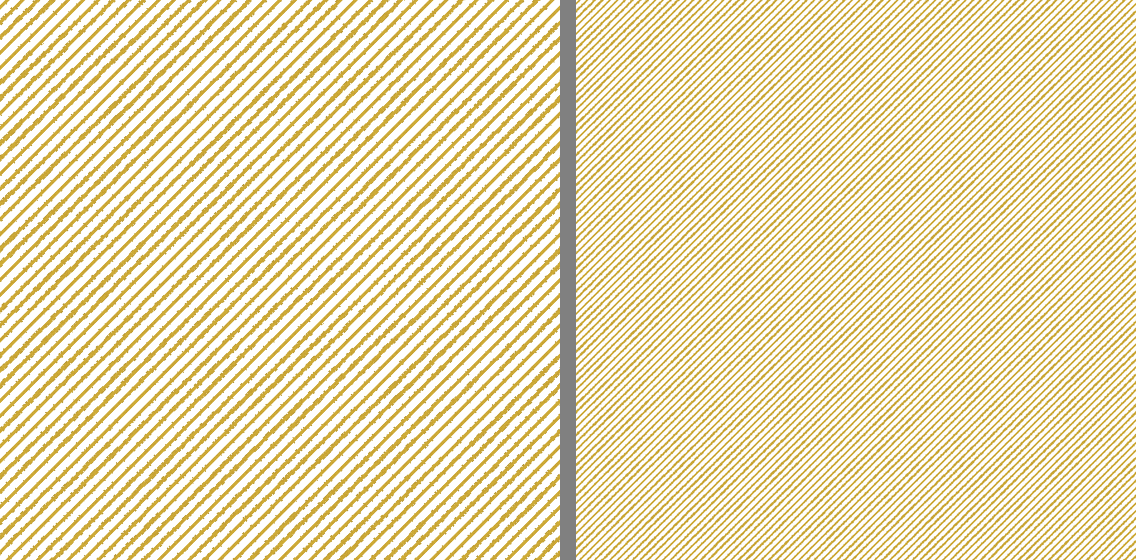
Left, the tile; right, the same tile 2 across and 2 down.
Write a Shadertoy shader that draws this pattern.

```glsl
const float STRIPES = 37.0;
const float CELLS = 111.0; // bump slots along one stripe, three per stripe spacing

float hash(vec3 p) {
    p = fract(p * vec3(0.1031, 0.1030, 0.0973));
    p += dot(p, p.yzx + 33.33);
    return fract((p.x + p.y) * p.z);
}

float wrap(float i, float n) {
    return floor(mod(i + 0.5, n));
}

float boxDistance(vec2 p, vec2 halfSize) {
    vec2 d = abs(p) - halfSize;
    return length(max(d, 0.0)) + min(max(d.x, d.y), 0.0);
}

// Noise along a stripe that repeats after n knots
float stripeNoise(float t, float n, float stripe) {
    float i = floor(t), f = fract(t);
    f = f * f * (3.0 - 2.0 * f);
    return mix(hash(vec3(wrap(i, n), stripe, 7.0)),
               hash(vec3(wrap(i + 1.0, n), stripe, 7.0)), f);
}

void mainImage(out vec4 fragColor, in vec2 fragCoord) {
    vec2 uv = fragCoord / iResolution.xy;

    // Diagonal frame: one unit is the stripe spacing on both axes
    float across = STRIPES * (uv.y - uv.x);
    float along = STRIPES * (uv.x + uv.y);
    float stripe = wrap(floor(across), STRIPES);
    float offset = fract(across) - 0.5;
    float side = step(0.0, offset);
    float pixel = STRIPES * 1.4142 / min(iResolution.x, iResolution.y);

    // Ragged and smooth stretches alternate between stripes and along them
    float wave = 0.5 + 0.5 * sin(6.28318 * (stripe * 9.0 / STRIPES + uv.x + uv.y));
    float rough = smoothstep(0.2, 0.75, mix(wave, stripeNoise(along * 9.0 / STRIPES, 9.0, stripe), 0.5));

    // Core band with chips and blocks along both edges
    float core = abs(offset) - 0.152;
    float shape = core;
    float dull = 0.0;
    float slot = floor(along * 3.0);
    for (float k = -1.0; k <= 1.0; k++) {
        float cell = wrap(slot + k, CELLS);
        float chance = hash(vec3(cell, stripe, 11.0 + side));
        float size = hash(vec3(cell, stripe, 23.0));
        float height = hash(vec3(cell, stripe, 31.0 + side));
        float center = (slot + k + 0.3 + 0.4 * hash(vec3(cell, stripe, 41.0))) / 3.0;
        vec2 halfSize = vec2(mix(0.055, 0.1 + 0.1 * size, rough), 0.19 + 0.075 * height);
        float block = boxDistance(vec2(along - center, offset), halfSize - 0.02) - 0.02;
        if (chance < mix(0.22, 0.72, rough)) {
            shape = min(shape, block);
            dull = max(dull, (1.0 - smoothstep(-pixel, pixel, block)) * mix(0.95, 0.45, rough * size));
        }
    }

    // Gold with fine grain, duller on the outer chips
    float grain = hash(vec3(wrap(floor(along * 6.0), CELLS * 2.0),
                            floor(offset * 12.0) + 12.0, stripe + 53.0));
    vec3 gold = mix(vec3(0.78, 0.63, 0.20), vec3(0.81, 0.675, 0.215), smoothstep(0.1, 0.6, grain));
    gold = mix(gold, vec3(0.65, 0.56, 0.23), dull * smoothstep(-0.03, 0.06, core));

    float ink = 1.0 - smoothstep(-0.5 * pixel, 0.5 * pixel, shape);
    fragColor = vec4(mix(vec3(1.0), gold, ink), 1.0);
}
```
